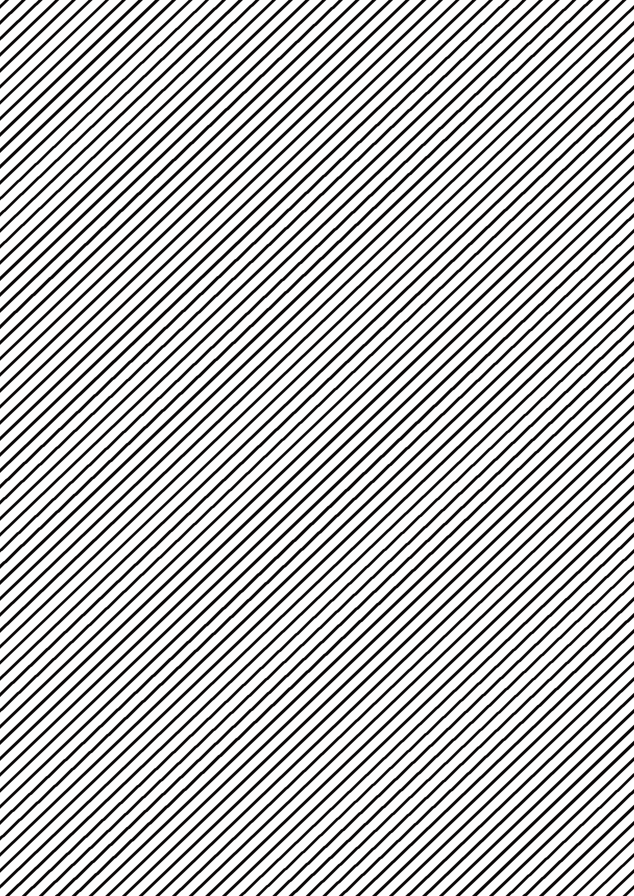
A WebGL 1 fragment shader for this pattern:

```glsl
precision highp float;
// Fine black hatching on white paper: 38 slanted lines across, 56 down.
// Each line is a distance band whose weight drifts with gradient noise,
// and small evenly spaced steps roughen the edges of some lines.

uniform vec2 u_resolution;

float hash(vec2 p) {
  vec3 q = fract(vec3(p.xyx) * 0.1031);
  q += dot(q, q.yzx + 33.33);
  return fract((q.x + q.y) * q.z);
}

float cornerSlope(vec2 cell, vec2 offset) {
  float angle = 6.2832 * hash(cell);
  return dot(vec2(cos(angle), sin(angle)), offset);
}

float gradientNoise(vec2 p) {
  vec2 i = floor(p);
  vec2 f = fract(p);
  vec2 w = f * f * f * (f * (f * 6.0 - 15.0) + 10.0);
  vec2 e = vec2(1.0, 0.0);
  float low = mix(cornerSlope(i, f), cornerSlope(i + e.xy, f - e.xy), w.x);
  float high = mix(cornerSlope(i + e.yx, f - e.yx), cornerSlope(i + 1.0, f - 1.0), w.x);
  return mix(low, high, w.y);
}

// Signed distance to the inked line; across and along are in canvas widths.
float inkDistance(float across, float along, float line) {
  float weight = gradientNoise(vec2(along * 0.8, line * 0.37));
  float halfWidth = 0.0023 + 0.0005 * weight;

  // Shallow steps: the line shifts sideways a little along each station
  float wear = smoothstep(-0.1, 0.3, gradientNoise(vec2(line * 0.41, 4.5)));
  float station = fract(along * 26.0 + hash(vec2(line, 7.0)));
  float step = station - smoothstep(0.9, 1.0, station) - 0.45;
  return abs(across + 0.0007 * wear * step) - halfWidth;
}

void main() {
  vec2 p = gl_FragCoord.xy / u_resolution.x;
  float height = u_resolution.y / u_resolution.x;

  // Slanted repeat, counted from the upper left corner
  vec2 repeats = vec2(38.0, 56.0 / height);
  float count = p.x * repeats.x + (height - p.y) * repeats.y + 0.07;
  float across = (fract(count) - 0.5) / length(repeats);
  float along = dot(p, normalize(repeats.yx)) + 1.0;

  float pixel = 1.0 / u_resolution.x;
  float d = inkDistance(across, along, floor(count) + 1.0);
  float ink = 1.0 - smoothstep(-0.68 * pixel, 0.68 * pixel, d);

  gl_FragColor = vec4(mix(vec3(0.995), vec3(0.035, 0.025, 0.025), ink), 1.0);
}
```
